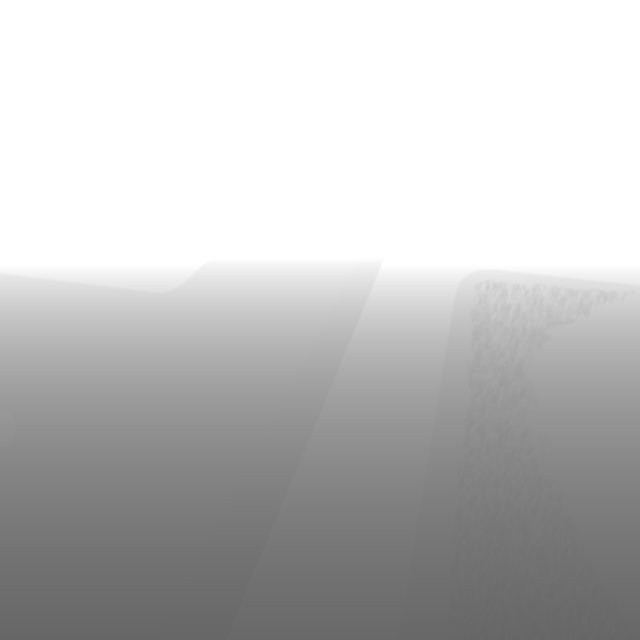
Write a Shadertoy shader that draws this texture map.

```glsl
// Grey depth map of a plain under a white sky, with a pale path and rough grass at the right.

// Hash without sine
float hash(vec2 p) {
    vec3 q = fract(vec3(p.xyx) * 0.1031);
    q += dot(q, q.yzx + 33.33);
    return fract((q.x + q.y) * q.z);
}

float valueNoise(vec2 p) {
    vec2 cell = floor(p), f = fract(p);
    f = f * f * (3.0 - 2.0 * f);
    return mix(mix(hash(cell), hash(cell + vec2(1, 0)), f.x),
               mix(hash(cell + vec2(0, 1)), hash(cell + vec2(1, 1)), f.x), f.y);
}

float smoothMin(float a, float b, float k) {
    float h = max(k - abs(a - b), 0.0) / k;
    return min(a, b) - h * h * k * 0.25;
}

// Coverage that is 1 where d is positive
float cover(float d, float blur) {
    return smoothstep(-blur, blur, d);
}

// Grey falls off with perspective below the horizon
float depthGrey(float below) {
    return 0.13 + 0.87 * 0.28 / (0.28 + max(below, 0.0));
}

void mainImage(out vec4 fragColor, in vec2 fragCoord) {
    vec2 uv = fragCoord / iResolution.xy;
    float x = uv.x, down = 1.0 - uv.y;
    float edge = 1.0 / iResolution.y;
    float below = down - 0.412;

    // Raised field on the left, with a dip along its far edge
    float crest = smoothMin(0.427 + 0.123 * x, 0.406 + 0.93 * (0.326 - x), 0.025);
    float pathLeft = 0.602 - 0.415 * (down - 0.4);
    float field = cover(down - max(crest, 0.398), edge * 2.0) * cover(pathLeft - x, edge * 1.5);
    float lift = field * (0.013 + 0.02 * max(below, 0.0));

    // Faint crease in the field and a pale mound at the border
    float crease = 0.56 - 0.54 * (down - 0.41);
    lift += field * 0.002 * cover(x - crease, edge * 2.0);
    lift -= 0.009 * cover(0.025 - length((uv - vec2(0.0, 0.33)) * vec2(1.0, 0.85)), edge);

    // Verge on the right, rounded at its upper corner
    float sideDistance = x - 0.714 + 0.165 * (down - 0.445);
    float topDistance = down - 0.421 - 0.11 * max(x - 0.77, 0.0);
    float verge = cover(smoothMin(sideDistance, topDistance, 0.045), edge * 1.5);
    lift += verge * 0.014;

    // Rough grass, wide at top and bottom and narrow in the middle
    float ragged = valueNoise(uv * vec2(110.0, 70.0)) - 0.5;
    float grassLeft = 0.738 - 0.08 * smoothstep(0.5, 0.95, down) * 0.4;
    float grassRight = 0.825 + 0.62 * max(0.57 - down, 0.0)
                     + 1.4 * max(0.52 - down, 0.0) + 0.46 * max(down - 0.66, 0.0);
    float grass = cover(x - grassLeft + ragged * 0.018, 0.004)
                * cover(grassRight - x + ragged * 0.03, 0.012)
                * cover(down - 0.439 - 0.09 * max(x - 0.77, 0.0) + ragged * 0.008, 0.003);
    float blades = valueNoise(vec2(x + 0.25 * down, down) * vec2(190.0, 85.0))
                 + 0.5 * valueNoise(uv * vec2(300.0, 210.0)) - 0.75;
    lift += grass * (0.012 + 0.028 * blades);

    // Soft horizon, higher over the left field
    float horizon = smoothstep(-0.004, 0.012, below + 0.010 * field);
    float grey = mix(1.0, depthGrey(below + lift), horizon);
    fragColor = vec4(vec3(grey), 1.0);
}
```
